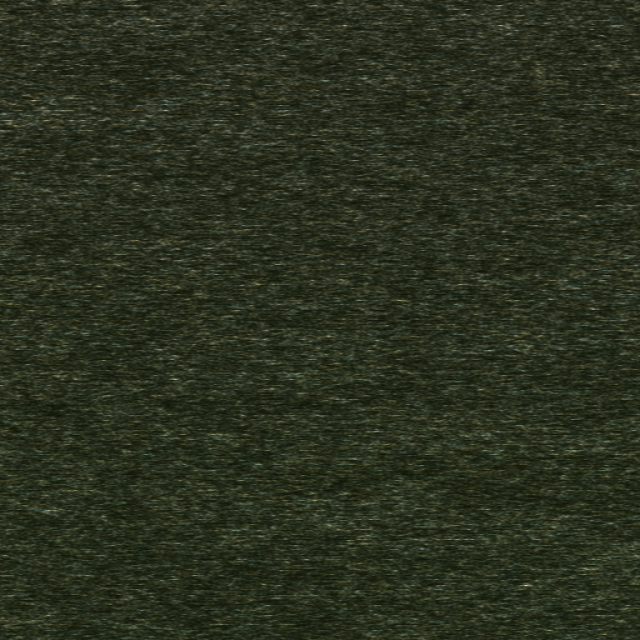
Give the GLSL for this texture, as a Shadertoy shader.

```glsl
const float TAU = 6.2831853;
const float NOISE_GAIN = 4.6; // brings gradient noise to unit deviation

// Random unit gradient at a lattice point
vec2 latticeGradient(vec2 cell) {
    uvec2 q = uvec2(ivec2(cell));
    uint h = q.x * 1597u ^ q.y * 51749u;
    h = (h ^ (h >> 15)) * 73244475u;
    h = (h ^ (h >> 13)) * 73244475u;
    h ^= h >> 16;
    float angle = TAU * float(h & 65535u) / 65536.0;
    return vec2(cos(angle), sin(angle));
}

float gradientNoise(vec2 p) {
    vec2 cell = floor(p);
    vec2 f = p - cell;
    vec2 w = f * f * f * (f * (f * 6.0 - 15.0) + 10.0);
    vec2 e = vec2(1.0, 0.0);
    float a = dot(latticeGradient(cell), f);
    float b = dot(latticeGradient(cell + e.xy), f - e.xy);
    float c = dot(latticeGradient(cell + e.yx), f - e.yx);
    float d = dot(latticeGradient(cell + e.xx), f - e.xx);
    return NOISE_GAIN * mix(mix(a, b, w.x), mix(c, d, w.x), w.y);
}

// Independent slice of noise for one thread
float threadNoise(float x, float row, float seed) {
    return gradientNoise(vec2(x + row * 0.377, row * 17.618 + seed));
}

// Horizontal dashes in thin rows, antialiased where rows meet
float dashes(vec2 uv, float rows, float frequency, float seed, float pixel) {
    float y = uv.y * rows;
    float row = floor(y);
    float offset = y - row - 0.5;
    float blend = clamp(0.5 - (0.5 - abs(offset)) / (rows * pixel), 0.0, 0.5);
    float x = uv.x * frequency;
    float here = threadNoise(x, row, seed);
    float beside = threadNoise(x, row + sign(offset), seed);
    return mix(here, beside, blend);
}

// Skewed tone curve: mostly dark, with sparse bright flecks
vec3 oliveTone(float level) {
    float green = 0.05 + 0.133 * exp(0.44 * level);
    return vec3(0.975 * green - 0.02, green, 0.88 * green - 0.045);
}

void mainImage(out vec4 fragColor, in vec2 fragCoord) {
    float pixel = 1.0 / iResolution.y;
    vec2 uv = fragCoord * pixel;

    // Fibres from short flecks to long strands
    float level = 0.62 * dashes(uv, 512.0, 58.0, 3.0, pixel);
    level += 0.52 * dashes(uv, 512.0, 150.0, 211.0, pixel);
    level += 0.36 * dashes(uv, 512.0, 15.0, 547.0, pixel);
    level += 0.34 * dashes(uv, 256.0, 42.0, 829.0, pixel);

    // Faint broad streaks and bands
    level += 0.15 * gradientNoise(uv * vec2(7.0, 45.0));
    level += 0.12 * gradientNoise(uv * vec2(1.5, 14.0) + 31.0);

    // Fibres drift between yellow and green, greyer toward the top
    vec3 color = oliveTone(level);
    float warmth = dashes(uv, 512.0, 30.0, 1301.0, pixel);
    float grey = smoothstep(0.1, 1.0, uv.y) - 0.5;
    vec3 tint = vec3(0.05, 0.0, -0.06) * warmth + vec3(0.04, -0.02, 0.07) * grey;
    fragColor = vec4(clamp(color * (1.0 + tint), 0.0, 1.0), 1.0);
}
```
